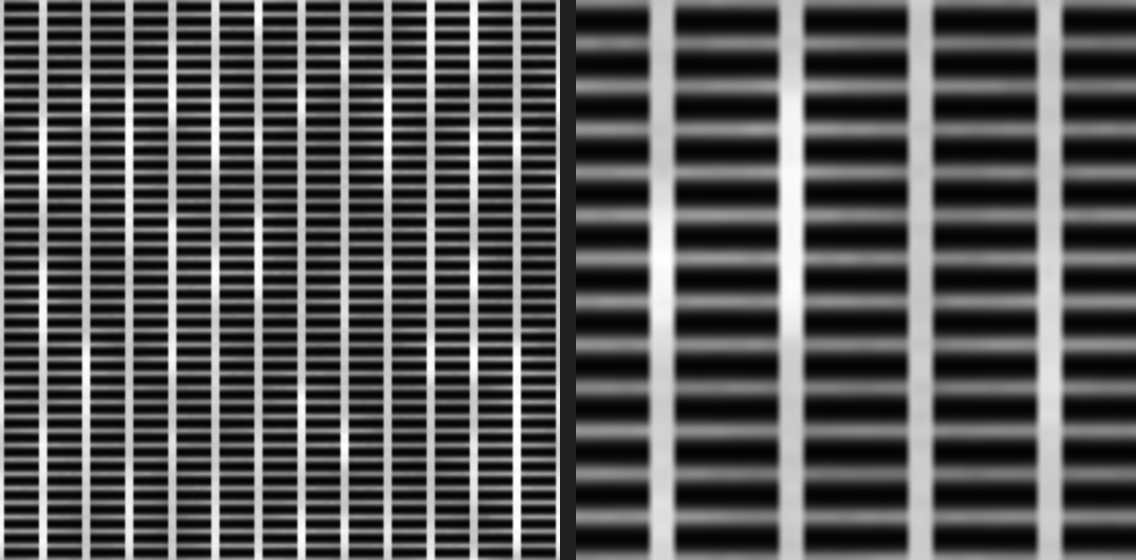
Left: the whole. Right: its middle third, enlarged.
This pattern is drawn by a WebGL 1 fragment shader. Its source:

```glsl
precision highp float;
// Soft-edged grille: bright upright bars over thin grey crosswires on black.

uniform vec2 u_resolution;

const vec2 REPEATS = vec2(13.0, 39.0);      // bars across, wires down
const float BAR_CORE = 0.055;               // half width of the flat bar top, in cells
const float BAR_EDGE = 0.135;               // half width where the bar fades out
const float WIRE_SPREAD = 0.232;            // falloff of a wire, in cells
const float GROUND_TONE = 0.008;
const vec2 BAR_TONES = vec2(0.79, 0.99);    // dull and bright stretches
const vec2 WIRE_TONES = vec2(0.44, 0.65);
const vec2 WEAR_LATTICE = vec2(13.0, 13.0); // slow drift along bars and wires
const vec2 GRAIN_LATTICE = vec2(91.0, 117.0);
const float GRAIN_AMOUNT = 0.05;

float hash(vec2 p) {
  vec3 q = fract(p.xyx * vec3(0.1031, 0.1030, 0.0973));
  q += dot(q, q.yzx + 33.33);
  return fract((q.x + q.y) * q.z);
}

// Value noise that wraps after a whole period
float wrapNoise(vec2 p, vec2 period) {
  vec2 cell = floor(p);
  vec2 f = fract(p);
  f = f * f * (3.0 - 2.0 * f);
  vec2 a = mod(cell, period);
  vec2 b = mod(cell + 1.0, period);
  return mix(mix(hash(a), hash(vec2(b.x, a.y)), f.x),
             mix(hash(vec2(a.x, b.y)), hash(b), f.x), f.y);
}

void main() {
  vec2 uv = gl_FragCoord.xy / u_resolution;
  vec2 grid = uv * REPEATS;
  vec2 nearest = floor(grid + 0.5);
  vec2 dist = abs(grid - nearest);
  vec2 line = mod(nearest, REPEATS);

  float grain = (wrapNoise(uv * GRAIN_LATTICE, GRAIN_LATTICE) - 0.5) * GRAIN_AMOUNT;

  // Crosswires: soft ridges, drifting in tone and differing by row
  float drift = wrapNoise(uv * WEAR_LATTICE, WEAR_LATTICE);
  float rowTone = hash(vec2(71.0, line.y));
  float wireTone = mix(WIRE_TONES.x, WIRE_TONES.y, mix(drift, rowTone, 0.3)) + grain;
  float ridge = dist.y / WIRE_SPREAD;
  float tone = mix(GROUND_TONE, wireTone, exp(-ridge * ridge));

  // Bars: each has its own bright and dull stretches along its length
  float stretch = wrapNoise(vec2(line.x, uv.y * WEAR_LATTICE.y) + vec2(0.0, 0.37), WEAR_LATTICE);
  float barTone = mix(BAR_TONES.x, BAR_TONES.y, smoothstep(0.25, 1.0, stretch)) + grain;
  float bar = 1.0 - smoothstep(BAR_CORE, BAR_EDGE, dist.x);
  tone = mix(tone, barTone, bar);

  gl_FragColor = vec4(vec3(clamp(tone, 0.0, 1.0)), 1.0);
}
```
